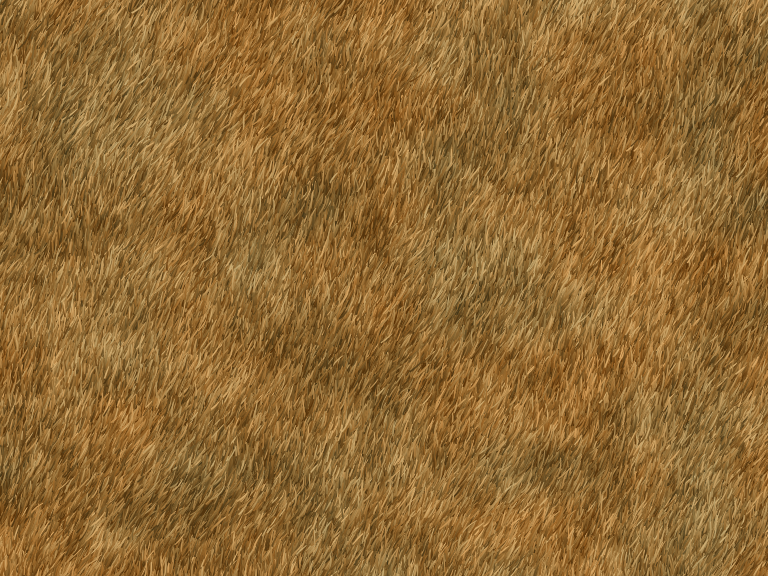
This texture is drawn by a WebGL 1 fragment shader. Its source:

```glsl
precision highp float;
// Dry autumn grass: layers of short, thin, bent blades leaning to the right.
// Each layer scatters one blade per grid cell; later layers are paler and cover
// earlier ones, while broad noise makes darker, rusty and olive patches.

uniform vec2 u_resolution;

vec4 hash4(vec2 p) {
  vec4 q = fract(p.xyxy * vec4(0.1031, 0.1030, 0.0973, 0.1099));
  q += dot(q, q.wzxy + 33.33);
  return fract((q.xxyz + q.yzzw) * q.zywx);
}

float noise(vec2 p) {
  vec2 i = floor(p), f = fract(p);
  f = f * f * (3.0 - 2.0 * f);
  float low = mix(hash4(i).x, hash4(i + vec2(1.0, 0.0)).x, f.x);
  float high = mix(hash4(i + vec2(0.0, 1.0)).x, hash4(i + 1.0).x, f.x);
  return mix(low, high, f.y);
}

// Ramp from shaded umber through ochre to straw, tinted from olive to rust.
vec3 grassColor(float tone, float rust) {
  vec3 umber = vec3(0.36, 0.24, 0.08);
  vec3 ochre = vec3(0.58, 0.415, 0.19);
  vec3 straw = vec3(0.77, 0.61, 0.37);
  tone = clamp(tone, -0.1, 1.15);
  vec3 color = tone < 0.5 ? mix(umber, ochre, tone * 2.0)
                          : mix(ochre, straw, tone * 2.0 - 1.0);
  return color + rust * vec3(0.06, -0.015, -0.05);
}

void main() {
  vec2 p = gl_FragCoord.xy / u_resolution.y;
  float pixel = 1.0 / u_resolution.y;

  // Patches of light, hue and wind direction
  float broad = noise(p * vec2(5.0, 8.0) + 11.0) - 0.5;
  float tuft = noise(p * vec2(17.0, 15.0) + 47.0) - 0.5;
  float fine = noise(p * vec2(42.0, 30.0) + 83.0) - 0.5;
  float patchTone = 0.24 * broad + 0.32 * tuft + 0.22 * fine;
  float patchRust = 0.9 * (noise(p * vec2(9.0, 11.0) + 139.0) - 0.5);
  float wind = 0.36 + 0.45 * (noise(p * vec2(7.0, 9.0) + 201.0) - 0.5);

  // Slanted streaks below the blades
  float streak = noise(vec2(p.x - 0.4 * p.y, p.y) * vec2(300.0, 45.0));
  vec3 color = grassColor(0.1 + 0.5 * streak + patchTone, patchRust);

  vec2 cellSize = vec2(0.014, 0.022);
  for (int layer = 0; layer < 12; layer++) {
    float depth = float(layer) / 11.0;
    vec2 seed = vec2(37.0, 61.0) * float(layer + 1);
    vec2 grid = p / cellSize + seed * 0.37;
    vec2 home = floor(grid);
    for (int j = -1; j <= 1; j++) {
      for (int i = -1; i <= 1; i++) {
        vec2 cell = home + vec2(float(i), float(j));
        vec4 h = hash4(cell + seed);
        vec4 g = hash4(cell + seed + 419.0);

        // Blade axis, bent along its length
        float lean = wind + (h.z + h.w - 1.0) * 0.5;
        vec2 along = vec2(sin(lean), cos(lean));
        vec2 offset = (grid - cell - h.xy) * cellSize;
        float y = dot(offset, along);
        float x = dot(offset, vec2(along.y, -along.x));
        x += (g.x - 0.4) * 18.0 * y * y;

        // Tapered outline
        float halfLength = mix(0.007, 0.018, g.y);
        float v = clamp(y / halfLength, -1.0, 1.0);
        float halfWidth = mix(0.0009, 0.0015, g.w) * (1.0 - 0.5 * max(v, 0.0));
        float cover = clamp((halfWidth - abs(x)) / pixel + 0.5, 0.0, 1.0)
                    * clamp((halfLength - abs(y)) / pixel + 0.5, 0.0, 1.0);

        // Random tone, darker at the root, with a few pale stalks
        float tone = g.z + 0.16 * v + 0.3 * depth - 0.21 + patchTone;
        tone += 0.3 * step(0.93, h.w);
        float rust = patchRust + 0.9 * (fract(g.x * 7.0 + g.w * 5.0) - 0.5);
        color = mix(color, grassColor(tone, rust), cover);
      }
    }
  }
  gl_FragColor = vec4(color, 1.0);
}
```
